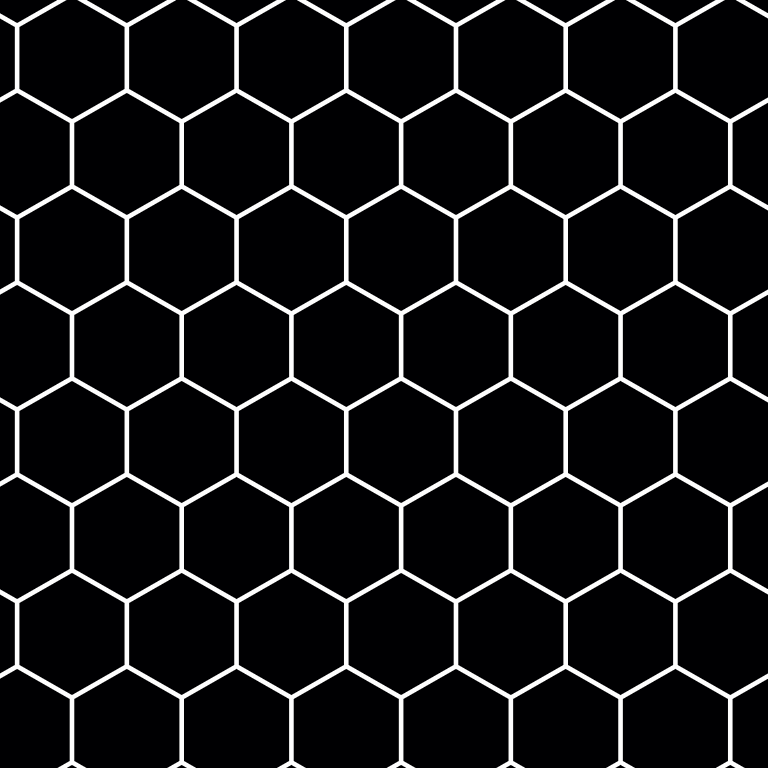
Give the GLSL for this pattern, as a Shadertoy shader.

```glsl
// Honeycomb of thin white outlines on near-black, seven cells across and eight rows down.
// Two interleaved rectangular grids give the cell centres; the outline is the
// set of points midway between neighbouring centres, so it wraps on every side.

const vec2  REPEATS    = vec2(7.0, 4.0);        // whole periods; each holds two staggered rows
const vec2  ORIGIN     = vec2(0.0223, 0.0495);  // centre of one cell, in canvas units
const float LINE_WIDTH = 0.0060;                // in canvas units
const vec3  FILL_COLOR = vec3(0.0, 0.0, 0.006);
const vec3  LINE_COLOR = vec3(0.995);

// Offset from the nearest point of a rectangular grid
vec2 gridOffset(vec2 p, vec2 period) {
    return p - period * round(p / period);
}

// Distance to the nearest outline of the honeycomb
float honeycombEdge(vec2 p, vec2 period) {
    vec2 halfPeriod = 0.5 * period;
    vec2 a = gridOffset(p, period);
    vec2 b = gridOffset(p - halfPeriod, period);
    vec2 q = abs(dot(a, a) < dot(b, b) ? a : b);

    float upright = halfPeriod.x - q.x;
    float slanted = 0.5 * length(halfPeriod) - dot(q, normalize(halfPeriod));
    return min(upright, slanted);
}

void mainImage(out vec4 fragColor, in vec2 fragCoord) {
    vec2 uv = fragCoord / iResolution.xy;
    float pixel = 1.0 / min(iResolution.x, iResolution.y);

    // One-pixel coverage ramp at the line's edge
    float edge = honeycombEdge(uv - ORIGIN, 1.0 / REPEATS);
    float line = clamp(0.5 + (0.5 * LINE_WIDTH - edge) / pixel, 0.0, 1.0);

    fragColor = vec4(mix(FILL_COLOR, LINE_COLOR, line), 1.0);
}
```
